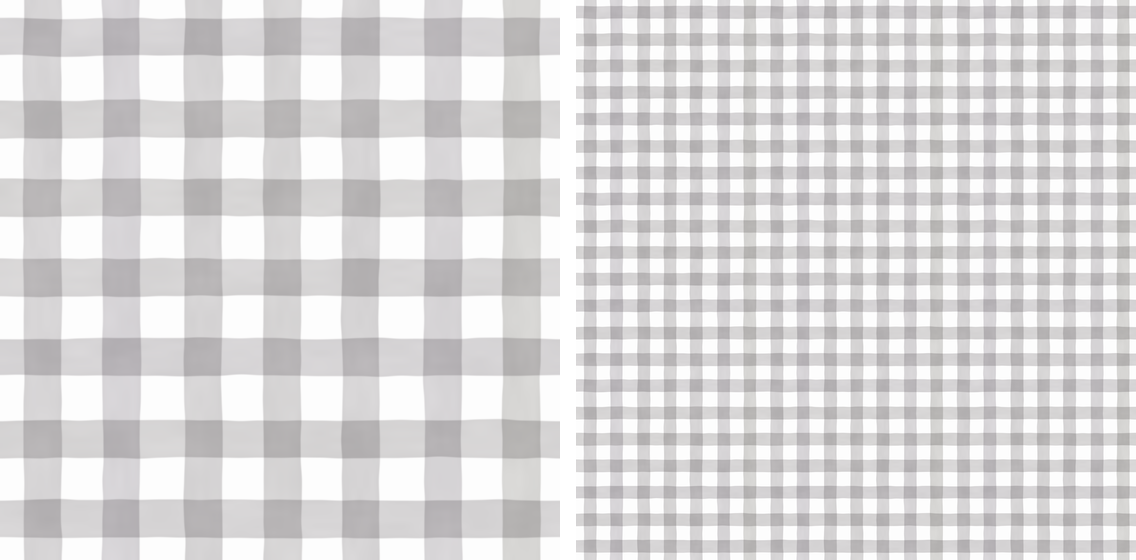
Left: one tile. Right: repeated 3 by 3.
This pattern is drawn by a Shadertoy shader. Its source:

```glsl
// Watercolour gingham: translucent grey bands crossing on white paper
#define REPEATS 7.0
#define BAND_WIDTH 0.468
#define BAND_CENTRE 0.525
#define CENTRE_JITTER 0.016
#define EDGE_WOBBLE 0.022
#define EDGE_SOFTNESS 0.014
#define RIM_DARKENING 0.018
#define MOTTLE 0.04
#define TINT 0.007
#define PAPER vec3(0.993, 0.992, 0.992)
#define WASH vec3(0.848, 0.842, 0.844)

float hash(vec2 p) {
    return fract(sin(dot(p, vec2(127.1, 311.7))) * 43758.5453);
}

// Value noise whose lattice wraps after a whole number of cells
float wrapNoise(vec2 p, vec2 period) {
    vec2 cell = floor(p), f = fract(p);
    f = f * f * (3.0 - 2.0 * f);
    vec2 lo = mod(cell, period), hi = mod(cell + 1.0, period);
    return mix(mix(hash(lo), hash(vec2(hi.x, lo.y)), f.x),
               mix(hash(vec2(lo.x, hi.y)), hash(hi), f.x), f.y);
}

// Hand-drawn waver of one band edge, centred on zero
float waver(float along, float seed) {
    float slow = wrapNoise(vec2(along * 9.0, seed), vec2(9.0, 512.0));
    float fast = wrapNoise(vec2(along * 28.0, seed + 64.0), vec2(28.0, 512.0));
    return EDGE_WOBBLE * (slow + 0.6 * fast - 0.8);
}

// Uneven pigment, drawn out along the brush stroke
float pigment(float across, float along, float seed) {
    vec2 broad = vec2(14.0, 21.0), fine = vec2(28.0, 84.0);
    vec2 p = vec2(along, across);
    float n = 0.65 * wrapNoise(p * broad + seed, broad)
            + 0.35 * wrapNoise(p * fine + seed, fine);
    return n - 0.5;
}

// Light passed by one set of parallel bands
vec3 bandFilter(float across, float along, float seed, float pixel) {
    float t = across * REPEATS;
    float id = mod(floor(t), REPEATS);
    float key = seed + 2.0 * id;
    float centre = BAND_CENTRE + CENTRE_JITTER * (2.0 * hash(vec2(key, 5.0)) - 1.0);
    float x = fract(t) - centre;

    // Distance inside the nearer edge, each edge wavering on its own
    float inside = min(x + 0.5 * BAND_WIDTH + waver(along, key),
                       0.5 * BAND_WIDTH - x + waver(along, key + 1.0));
    float soft = max(EDGE_SOFTNESS, pixel * REPEATS);
    float coverage = smoothstep(-soft, soft, inside);

    // Pigment gathers in a faint rim; each band leans warm or violet
    float rim = RIM_DARKENING * exp(-max(inside, 0.0) / 0.025);
    float lean = 2.0 * hash(vec2(key, 9.0)) - 1.0;
    vec3 wash = WASH + MOTTLE * pigment(across, along, seed) - rim
              + TINT * lean * vec3(0.0, -0.5, 1.0);
    return mix(vec3(1.0), wash, coverage);
}

void mainImage(out vec4 fragColor, in vec2 fragCoord) {
    vec2 uv = fragCoord / iResolution.xy;
    vec2 pixel = 1.0 / iResolution.xy;

    // Overlapping washes multiply into the darker squares
    vec3 color = PAPER;
    color *= bandFilter(uv.x, uv.y, 11.0, pixel.x);
    color *= bandFilter(uv.y, uv.x, 37.0, pixel.y);
    fragColor = vec4(color, 1.0);
}
```
